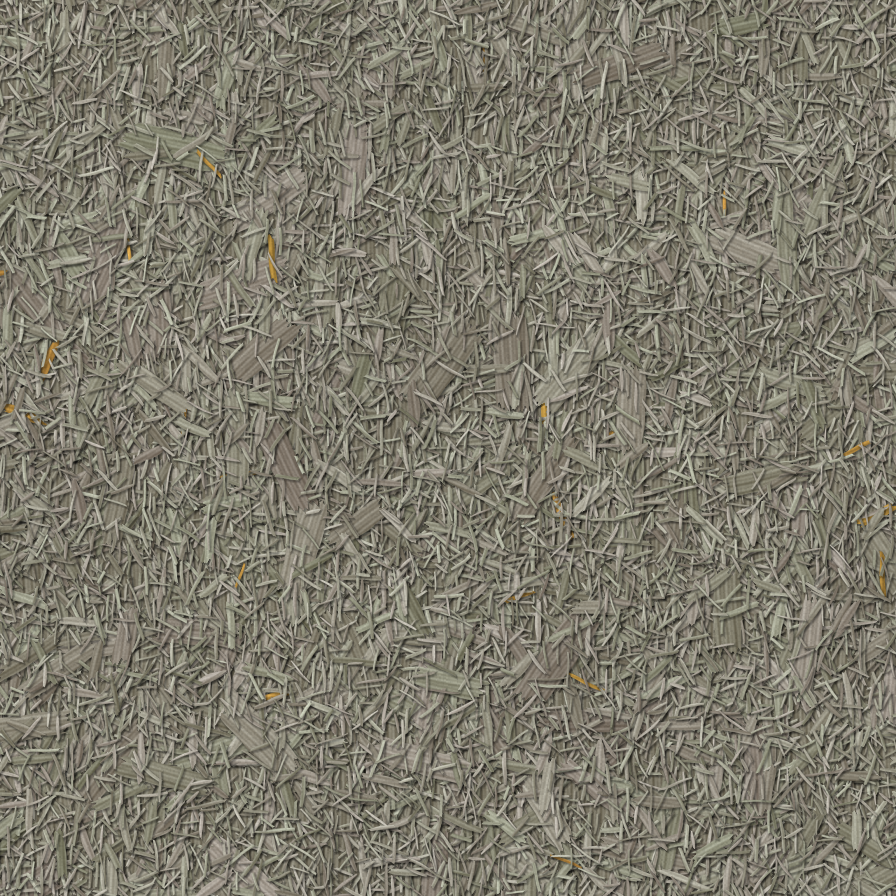
Reproduce this texture procedurally as a WebGL 1 fragment shader.

```glsl
precision highp float;

uniform vec2 u_resolution;

vec4 hash4(vec3 p) {
  vec4 q = fract(p.xyzx * vec4(0.1031, 0.1030, 0.0973, 0.1099));
  q += dot(q, q.wzxy + 33.33);
  return fract((q.xxyz + q.yzzw) * q.zywx);
}

// Weathered wood, from dark gap (0) to bleached fibre (1)
vec3 woodColor(float tone) {
  return mix(vec3(0.29, 0.26, 0.19), vec3(0.69, 0.68, 0.62), tone);
}

// Fibre streaks running along x
float fibre(vec2 q, float seed) {
  return sin(q.y * 700.0 + 2.0 * sin(q.x * 45.0 + seed) + seed)
       + sin(q.y * 1370.0 + 3.0 * sin(q.x * 31.0 + seed * 2.0))
       + 0.6 * sin(q.y * 330.0 - q.x * 25.0 + seed * 3.0);
}

// Tapered splinter with slanted, ragged ends
float splinterDistance(vec2 q, vec2 halfSize, vec4 rnd) {
  float along = min(abs(q.x) / halfSize.x, 1.0);
  float taper = 1.0 - 0.6 * rnd.x * along * along;
  float ragged = min(halfSize.y, 0.006)
    * (0.5 * sin(q.y * 430.0 + rnd.y * 40.0) + 0.35 * sin(q.y * 1100.0 + rnd.z * 60.0));
  float slant = (rnd.w - 0.5) * 1.2 * q.y;
  float wobble = 0.0006 * sin(q.x * 150.0 + rnd.z * 30.0);
  return max(abs(q.x + ragged + slant) - halfSize.x,
             abs(q.y + wobble) - halfSize.y * taper);
}

// One scattered layer of splinters laid over what is below
vec3 addLayer(vec3 color, vec2 p, float layer) {
  float kind = mod(layer, 4.0);
  bool isChip = kind < 0.5;
  bool isStrip = kind > 0.5 && kind < 1.5;
  float cellSize = isChip ? 0.08 : isStrip ? 0.042 : kind < 2.5 ? 0.032 : 0.025;
  float presence = isChip ? 0.5 - 0.02 * layer : 0.95;
  vec2 shifted = p + layer * vec2(0.37, 0.23);
  vec2 home = floor(shifted / cellSize);

  for (int j = -1; j <= 1; j++) {
    for (int i = -1; i <= 1; i++) {
      vec2 cell = home + vec2(float(i), float(j));
      vec4 place = hash4(vec3(cell, layer * 7.3 + 1.0));
      vec4 look = hash4(vec3(cell, layer * 5.7 + 91.0));
      vec2 v = shifted - (cell + place.xy) * cellSize;
      if (look.w > presence || dot(v, v) > cellSize * cellSize) continue;

      // Grain leans towards the vertical
      float lean = place.z * 2.0 - 1.0;
      float angle = 1.57 * sign(lean) * pow(abs(lean), isChip ? 1.3 : 1.5);
      vec2 axis = vec2(sin(angle), cos(angle));
      vec2 normal = vec2(axis.y, -axis.x);
      vec2 q = vec2(dot(v, axis), dot(v, normal));

      vec2 halfSize = vec2(cellSize * (0.3 + 0.4 * place.w));
      halfSize.y = isChip ? halfSize.x * mix(0.18, 0.38, look.x)
                 : isStrip ? halfSize.x * mix(0.08, 0.26, look.x)
                 : mix(0.0009, 0.0021, look.x);
      vec4 shape = vec4(isChip ? 0.2 : look.z, look.y, place.w, place.x);

      // Shadow falls to the lower right
      vec2 s = v + vec2(-0.0013, 0.0017);
      float shade = splinterDistance(vec2(dot(s, axis), dot(s, normal)), halfSize, shape);
      color *= 1.0 - 0.33 * (1.0 - smoothstep(-0.001, 0.0026, shade));

      float mask = 1.0 - smoothstep(-0.0008, 0.0008, splinterDistance(q, halfSize, shape));
      if (mask <= 0.0) continue;

      float lit = sign(dot(normal, vec2(-0.5, 0.86))) * clamp(q.y / halfSize.y, -1.0, 1.0);
      float tone = (isChip ? 0.65 : isStrip ? 0.72 : 0.82)
        + (look.y - 0.5) * (isChip ? 0.3 : 0.46)
        + 0.08 * lit + 0.085 * fibre(q, look.z * 50.0);
      vec3 wood = woodColor(tone) + (look.z - 0.5) * vec3(0.03, -0.01, 0.03);
      // Rare fresh wood
      if (isStrip && look.w > 0.942) wood *= vec3(1.25, 0.98, 0.52);
      color = mix(color, wood, mask);
    }
  }
  return color;
}

void main() {
  vec2 p = gl_FragCoord.xy / u_resolution.y;
  vec3 color = woodColor(0.5 + 0.1 * fibre(p.yx, 4.0));
  for (int i = 0; i < 16; i++) {
    color = addLayer(color, p, float(i));
  }

  // Broad weathering and fine grit
  float weather = sin(p.x * 9.0 + 2.0 * sin(p.y * 5.0)) * sin(p.y * 11.0 + p.x * 4.0);
  float grit = hash4(vec3(floor(p * 512.0), 3.0)).x - 0.5;
  color *= 1.0 + 0.02 * weather + 0.08 * grit;
  gl_FragColor = vec4(clamp(color, 0.0, 1.0), 1.0);
}
```
